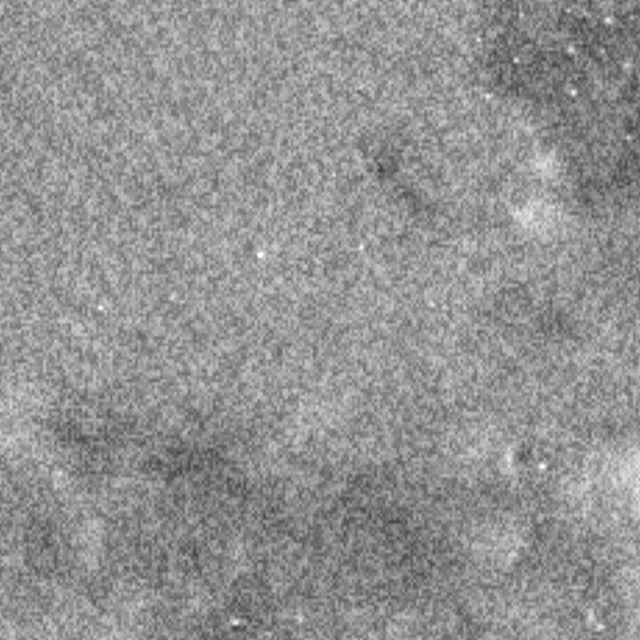
Give the GLSL for this texture, as a three.js fragment shader.

```glsl
// Grainy grey terrain seen from above: a pale plain, dark rough lowlands,
// one shallow crater and scattered bright specks. Warped soft blobs set the
// broad tones, fractal noise mottles them and two fine noises add the grain.

varying vec2 vUv;

float hash(vec2 p) {
  return fract(sin(dot(p, vec2(12.9898, 78.233))) * 43758.5453);
}

float noise(vec2 p) {
  vec2 cell = floor(p);
  vec2 f = fract(p);
  f = f * f * (3.0 - 2.0 * f);
  float low = mix(hash(cell), hash(cell + vec2(1.0, 0.0)), f.x);
  float high = mix(hash(cell + vec2(0.0, 1.0)), hash(cell + 1.0), f.x);
  return mix(low, high, f.y);
}

// Fractal noise centred on zero
float fbm(vec2 p) {
  float sum = 0.0;
  float gain = 0.5;
  for (int i = 0; i < 4; i++) {
    sum += gain * (noise(p) - 0.5);
    p = mat2(0.8, 0.6, -0.6, 0.8) * p * 2.03 + 7.3;
    gain *= 0.55;
  }
  return sum;
}

float blob(vec2 p, vec2 center, vec2 radius) {
  vec2 d = (p - center) / radius;
  return exp(-dot(d, d));
}

// Dark lowlands and pale uplands
float broadTone(vec2 p, float rough) {
  float edge = 0.73 + 0.42 * max(0.0, 0.98 - p.y);
  float corner = smoothstep(edge - 0.03, edge + 0.06, p.x) * smoothstep(0.46, 0.70, p.y);
  float tone = 0.605 - 0.125 * corner;
  tone -= 0.11 * blob(p, vec2(0.47, 0.13), vec2(0.23, 0.19));
  tone -= 0.07 * blob(p, vec2(0.63, 0.20), vec2(0.06, 0.10));
  tone -= 0.09 * blob(p, vec2(0.29, 0.28), vec2(0.07, 0.10));
  tone -= 0.13 * blob(p, vec2(0.13, 0.33), vec2(0.07, 0.055));
  tone -= 0.09 * blob(p, vec2(0.03, 0.13), vec2(0.10, 0.10));
  tone -= 0.07 * blob(p, vec2(0.86, 0.46), vec2(0.10, 0.08));
  tone -= 0.07 * blob(p, vec2(0.86, 0.09), vec2(0.09, 0.06));
  tone += 0.05 * blob(p, vec2(0.52, 0.35), vec2(0.15, 0.04));
  tone += 0.05 * blob(p, vec2(0.05, 0.37), vec2(0.06, 0.10));
  tone += 0.09 * blob(p, vec2(0.92, 0.44), vec2(0.07, 0.03));
  tone += 0.18 * blob(p, vec2(1.01, 0.23), vec2(0.05, 0.09));
  return tone + rough * 0.24 * fbm(p * 14.0 + 3.0);
}

// Shallow bowl with a shaded lower left wall and lit knolls on its right
float crater(vec2 p) {
  vec2 d = mat2(0.94, 0.34, -0.34, 0.94) * (p - vec2(0.715, 0.725)) / vec2(0.125, 0.07);
  float wall = exp(-pow((length(d) - 0.93) / 0.22, 2.0));
  float shade = wall * smoothstep(0.15, 0.8, dot(normalize(d + 0.0001), vec2(-0.75, -0.66)));
  float tone = -0.10 * shade - 0.04 * blob(p, vec2(0.72, 0.72), vec2(0.10, 0.05));
  tone -= 0.13 * blob(p, vec2(0.597, 0.735), vec2(0.016));
  tone += 0.20 * blob(p, vec2(0.845, 0.735), vec2(0.024, 0.029));
  tone += 0.18 * blob(p, vec2(0.820, 0.665), vec2(0.021));
  tone += 0.12 * blob(p, vec2(0.805, 0.800), vec2(0.030, 0.023));
  // Small lit scarp with its shadow, lower right
  tone += 0.24 * blob(p, vec2(0.796, 0.285), vec2(0.008, 0.017));
  tone -= 0.22 * blob(p, vec2(0.816, 0.289), vec2(0.014, 0.017));
  return tone;
}

// Bright specks, crowded in the upper right, some with a dark side
float specks(vec2 p) {
  float tone = 0.0;
  for (int i = 0; i < 30; i++) {
    float id = float(i);
    vec2 center = vec2(hash(vec2(id, 1.7)), hash(vec2(id, 5.3)));
    if (i < 12) center = vec2(0.74, 0.82) + center * vec2(0.25, 0.17);
    float size = mix(0.004, 0.0085, pow(hash(vec2(id, 9.1)), 2.0));
    float strength = mix(0.18, 0.46, hash(vec2(id, 3.9)));
    tone += strength * blob(p, center, vec2(size));
    tone -= 0.16 * step(0.7, hash(vec2(id, 6.4)))
      * blob(p, center - vec2(0.3, 1.4) * size, vec2(size * 1.2));
  }
  return tone;
}

void main() {
  vec2 warp = vec2(fbm(vUv * 9.0), fbm(vUv * 9.0 + 31.0));
  vec2 warped = vUv + 0.10 * warp;

  // The plain is smooth; the lower and right ground is mottled
  float rough = mix(0.30, 1.0, max(smoothstep(0.42, 0.30, vUv.y),
                                   smoothstep(0.66, 0.84, vUv.x)));
  float tone = broadTone(warped, rough);
  tone += crater(vUv + 0.035 * warp);

  // Fine grain, slightly taller than wide
  float grain = 0.25 * (noise(vUv * vec2(230.0, 195.0)) - 0.5);
  grain += 0.17 * (noise(vUv * vec2(128.0, 108.0) + 17.0) - 0.5);
  tone += grain + specks(vUv);

  gl_FragColor = vec4(vec3(clamp(tone, 0.0, 1.0)), 1.0);
}
```
